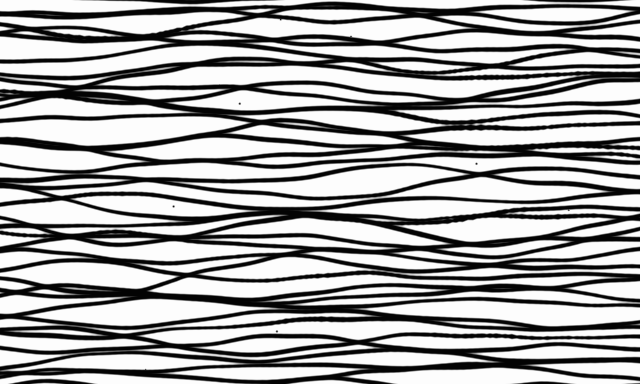
Give the GLSL for this pattern, as a WebGL 2 fragment shader.

```glsl
#version 300 es
precision highp float;
// Hand-inked, nearly horizontal strands that drift, cross and merge on white.
// Each strand is a height curve made of gradient noise; a smooth union of the
// distances fills the narrow wedges where strands meet, like pooled ink.

#define STRANDS 38         // strands over the canvas height
#define HALF_WIDTH 0.0053  // mean half thickness of a strand
#define SOFTNESS 0.0054    // width of the blurred edge
#define POOLING 0.005      // how far ink fills between touching strands
#define DRIFT 0.105        // height of the slow waves
#define WAVE_RATE 1.75     // slow waves per unit of length
#define ROUGHNESS 0.0026   // ragged dry-pen edge
#define SPECK_CELL 0.085   // spacing of the stray specks
#define SPECK_SHARE 0.05   // share of cells that hold a speck
#define INK vec3(0.012)
#define PAPER vec3(0.994)

uniform vec2 u_resolution;
out vec4 fragColor;

// Integer hash of a lattice point, from 0 to 1
float hash(ivec2 cell) {
    uint h = uint(cell.x) * 1597334677u ^ uint(cell.y) * 3812015801u;
    h = (h ^ (h >> 16)) * 2146121005u;
    h = (h ^ (h >> 15)) * 2221713035u;
    return float((h ^ (h >> 16)) >> 8) / 16777216.0;
}

// One-dimensional gradient noise, a separate track for each seed
float gradientNoise(float x, int seed) {
    int cell = int(floor(x));
    float f = fract(x);
    float left = (hash(ivec2(cell, seed)) * 2.0 - 1.0) * f;
    float right = (hash(ivec2(cell + 1, seed)) * 2.0 - 1.0) * (f - 1.0);
    return mix(left, right, f * f * f * (f * (f * 6.0 - 15.0) + 10.0));
}

float smoothUnion(float a, float b, float radius) {
    float h = max(radius - abs(a - b), 0.0) / radius;
    return min(a, b) - h * h * radius * 0.25;
}

// Signed distance to one strand
float strand(vec2 p, int id) {
    int seed = id * 8 + 400;
    float phase = hash(ivec2(id, 7)) * 20.0 + 10.0;
    float along = p.x + phase;
    float jitter = (hash(ivec2(id, 19)) - 0.5) * 0.7;
    float center = (float(id) + 0.5 + jitter) / float(STRANDS);
    center += DRIFT * gradientNoise(along * WAVE_RATE, seed);
    center += DRIFT * 0.7 * gradientNoise(along * WAVE_RATE * 0.5, seed + 1);
    center += DRIFT * 0.1 * gradientNoise(along * WAVE_RATE * 3.7, seed + 2);

    // Pen pressure varies slowly; only some stretches turn ragged
    float halfWidth = HALF_WIDTH * (1.0 + 0.7 * gradientNoise(along * 2.6, seed + 3));
    float ragged = smoothstep(0.08, 0.3, gradientNoise(along * 1.3, seed + 4));
    float grain = gradientNoise(along * 75.0, seed + 5);
    halfWidth += ROUGHNESS * (0.2 + ragged) * grain;
    return abs(p.y - center) - halfWidth;
}

// Signed distance to sparse stray dots
float specks(vec2 p) {
    ivec2 cell = ivec2(floor(p / SPECK_CELL));
    vec2 offset = vec2(hash(cell + 31), hash(cell + 57)) * 0.7 + 0.15;
    float radius = hash(cell + 83) < SPECK_SHARE ? 0.0022 : -1.0;
    return length(p - (vec2(cell) + offset) * SPECK_CELL) - radius;
}

void main() {
    vec2 p = gl_FragCoord.xy / u_resolution.y;

    // Join all strands, including those that wander in from outside
    float inkDistance = 1.0;
    for (int id = -4; id < STRANDS + 4; id++) {
        inkDistance = smoothUnion(inkDistance, strand(p, id), POOLING);
    }
    inkDistance = min(inkDistance, specks(p));

    // Blurred edge, never thinner than the canvas can resolve
    float edge = 0.5 * max(SOFTNESS, 1.4 / u_resolution.y);
    float paperShare = smoothstep(-edge, edge, inkDistance);
    fragColor = vec4(mix(INK, PAPER, paperShare), 1.0);
}
```
